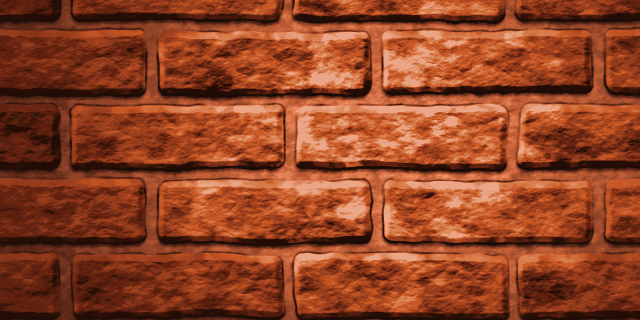
Give the GLSL for this texture, as a WebGL 2 fragment shader.

```glsl
#version 300 es
precision highp float;
// Weathered orange brick wall in running bond, with rough relief, soot and a vignette.
uniform vec2 u_resolution;
out vec4 fragColor;

const vec2 PITCH = vec2(0.70, 0.2325);       // brick plus joint, in canvas heights
const vec2 HALF_BRICK = vec2(0.334, 0.1005);
const float FIRST_ROW = -0.008;
const float CORNER = 0.026;

float hash(vec2 p) {
    return fract(sin(dot(p, vec2(127.1, 311.7))) * 43758.5);
}

float noise(vec2 p) {
    vec2 i = floor(p), f = fract(p);
    f = f * f * (3.0 - 2.0 * f);
    return mix(mix(hash(i), hash(i + vec2(1, 0)), f.x),
               mix(hash(i + vec2(0, 1)), hash(i + vec2(1, 1)), f.x), f.y);
}

float fbm(vec2 p) {
    float sum = 0.0, amp = 0.5;
    for (int i = 0; i < 5; i++) {
        sum += amp * noise(p);
        p = mat2(1.6, 1.2, -1.2, 1.6) * p + 7.3;
        amp *= 0.5;
    }
    return sum;
}

float roundedBox(vec2 p, vec2 halfSize, float radius) {
    vec2 q = abs(p) - halfSize + radius;
    return length(max(q, 0.0)) + min(max(q.x, q.y), 0.0) - radius;
}

// Uneven edges bend the regular grid
vec2 warp(vec2 p) {
    vec2 broad = vec2(noise(p * 6.0), noise(p * 6.0 + 31.0)) - 0.5;
    vec2 fine = vec2(noise(p * 24.0 + 9.0), noise(p * 24.0 + 57.0)) - 0.5;
    return p + 0.012 * broad + 0.007 * fine;
}

// x: signed distance to the brick edge, yz: brick index
vec3 brick(vec2 p) {
    p = warp(p);
    float row = floor((p.y - FIRST_ROW) / PITCH.y);
    float shift = mod(row, 2.0) < 0.5 ? 0.203 : 0.474;
    vec2 grid = (p - vec2(shift, FIRST_ROW)) / PITCH;
    vec2 id = floor(grid);
    vec2 local = (fract(grid) - 0.5) * PITCH;
    local += 0.006 * (vec2(hash(id), hash(id + 17.0)) - 0.5);
    vec2 halfSize = HALF_BRICK - vec2(0.007, 0.004) * hash(id + 5.0);
    return vec3(roundedBox(local, halfSize, CORNER), id);
}

// Pillowed brick faces with chips, above sandy joints
float relief(vec2 p) {
    vec3 b = brick(p);
    float face = smoothstep(0.003, -0.022, b.x);
    float lumps = fbm(p * vec2(9.0, 13.0) + b.yz * 4.7);
    float ridges = abs(fbm(p * vec2(13.0, 19.0) + b.yz * 2.3) - 0.5);
    float sand = 0.012 * fbm(p * 34.0);
    return mix(sand, 0.020 + 0.055 * lumps + 0.038 * ridges, face);
}

// Six-step tone scale from soot to pale clay
vec3 clayRamp(float t) {
    vec3 c = mix(vec3(0.14, 0.05, 0.02), vec3(0.38, 0.13, 0.06), smoothstep(0.0, 0.2, t));
    c = mix(c, vec3(0.60, 0.24, 0.11), smoothstep(0.2, 0.4, t));
    c = mix(c, vec3(0.78, 0.34, 0.14), smoothstep(0.4, 0.6, t));
    c = mix(c, vec3(0.85, 0.49, 0.30), smoothstep(0.6, 0.8, t));
    c = mix(c, vec3(0.92, 0.65, 0.53), smoothstep(0.8, 1.0, t));
    return c * (1.0 + 0.5 * min(t, 0.0));
}

// Soot and worn clay vary from brick to brick
float faceTone(vec2 p, vec2 id, float glow) {
    float grain = fbm(p * vec2(24.0, 32.0) + id * 3.1) - 0.5;
    float cloud = fbm(p * vec2(6.0, 10.0) + id * 5.3);
    float soot = smoothstep(0.47, 0.66, cloud + 0.5 * grain) * (0.25 + 0.75 * hash(id + 41.0));
    float worn = smoothstep(0.50, 0.68, fbm(p * vec2(10.0, 15.0) + id * 7.9) + 0.4 * grain);
    return 0.60 + 0.12 * (hash(id + 23.0) - 0.5) + 0.75 * grain
         - 0.42 * soot + 0.36 * worn * glow;
}

void main() {
    vec2 p = gl_FragCoord.xy / u_resolution.y;
    vec2 lamp = vec2(0.6 * u_resolution.x / u_resolution.y, 0.58);
    float falloff = length((p - lamp) * vec2(0.88, 1.1));
    float glow = 1.0 - smoothstep(0.10, 0.95, falloff);

    vec3 b = brick(p);
    float face = smoothstep(0.003, -0.004, b.x);

    // Light rakes down across the relief
    float e = 0.004, h = relief(p);
    vec2 slope = vec2(relief(p + vec2(e, 0)) - h, relief(p + vec2(0, e)) - h) / e;
    float light = clamp(dot(slope, vec2(0.10, -0.30)), -0.45, 0.32);

    // Joints: sandy mortar, shadow under each brick, thin broken outline
    float mortar = 0.66 + 0.5 * (fbm(p * 40.0) - 0.5);
    float shadow = 1.0 - smoothstep(-0.006, 0.010, brick(p + vec2(0.002, 0.011)).x);
    float outline = smoothstep(0.006, 0.0, abs(b.x - 0.002)) * smoothstep(0.2, 0.65, noise(p * 15.0));
    mortar -= 0.48 * shadow;

    float tone = mix(mortar, faceTone(p, b.yz, glow), face) + light - 0.42 * outline;
    tone *= mix(0.36, 1.10, 1.0 - smoothstep(0.15, 1.15, falloff));
    vec3 color = clayRamp(tone);
    vec3 dusty = vec3(dot(color, vec3(0.3, 0.59, 0.11))) * vec3(1.60, 0.86, 0.60);
    fragColor = vec4(mix(color, dusty, 0.5 * (1.0 - face)), 1.0);
}
```
